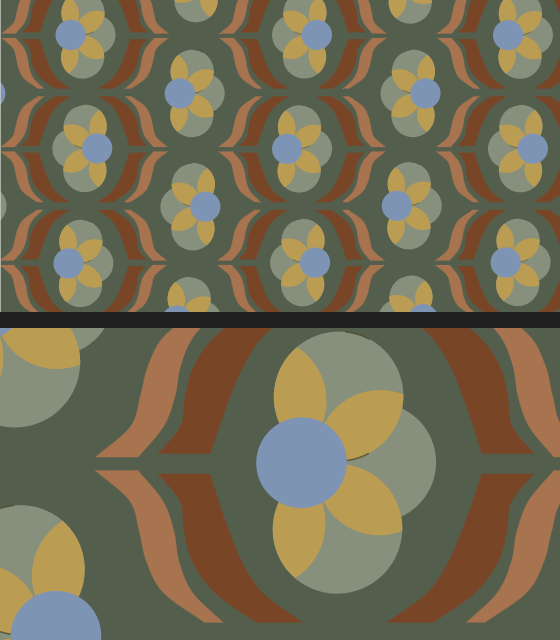
Top: the whole. Bottom: its middle third, enlarged.
Give the GLSL for this pattern, as a Shadertoy shader.

```glsl
// Retro floral wallpaper: two-tone ogee ribbons mirrored about a lattice, with
// petalled medallions in staggered columns that face alternately left and right.
// Ribbons are folded spline edges; medallions are unions and overlaps of circles.

const float CANVAS_WIDTH = 768.0;            // design units across the canvas
const vec2  LATTICE = vec2(298.8, 155.7);    // one full ogee
const vec2  ORIGIN = vec2(117.0, 49.0);      // first ogee centre, from the top left
const float SHEAR = 0.008;                   // slight leftward drift down the cloth
const float JITTER = 1.5;                    // placement error of each medallion
const float EDGE_STRIP = 0.9;                // pale selvage at the left

const float KNOT_START = 3.0;
const float KNOT_STEP = 14.0;
const float RIBBON_END = 72.6;

const vec3 GREEN  = vec3(0.33, 0.37, 0.30);
const vec3 SAGE   = vec3(0.53, 0.56, 0.49);
const vec3 BROWN  = vec3(0.47, 0.27, 0.15);
const vec3 OCHRE  = vec3(0.73, 0.61, 0.32);
const vec3 CLAY   = vec3(0.66, 0.45, 0.31);
const vec3 BLUE   = vec3(0.49, 0.58, 0.71);
const vec3 PALE   = vec3(0.85, 0.86, 0.83);
const vec3 SHADOW = vec3(0.30, 0.29, 0.18);

// Ribbon edges by height: clay outer, clay inner, brown outer, brown inner
const vec4 EDGES[6] = vec4[6](
    vec4(114.7, 95.0, 87.5, 62.5),
    vec4(98.8, 83.5, 76.0, 58.0),
    vec4(94.3, 78.3, 73.8, 53.0),
    vec4(90.8, 75.8, 69.8, 47.0),
    vec4(83.0, 69.5, 59.5, 37.5),
    vec4(63.5, 55.0, 40.0, 18.5));

vec2 hash22(vec2 p) {
    vec3 h = fract(vec3(p.xyx) * vec3(0.1031, 0.1030, 0.0973));
    h += dot(h, h.yzx + 33.33);
    return fract((h.xx + h.yz) * h.zy);
}

float circle(vec2 p, vec2 centre, float radius) {
    return length(p - centre) - radius;
}

float cover(float d, float pixel) {
    return clamp(0.5 - d / pixel, 0.0, 1.0);
}

// Catmull-Rom spline through the edge knots
vec4 ribbonEdges(float height) {
    float t = clamp((height - KNOT_START) / KNOT_STEP, 0.0, 4.999);
    int i = int(t);
    float f = t - float(i);
    vec4 b = EDGES[i], c = EDGES[i + 1];
    vec4 a = i > 0 ? EDGES[i - 1] : 2.0 * b - c;
    vec4 d = i < 4 ? EDGES[i + 2] : 2.0 * c - b;
    return b + 0.5 * f * (c - a + f * (2.0 * a - 5.0 * b + 4.0 * c - d
             + f * (3.0 * (b - c) + d - a)));
}

vec3 drawRibbons(vec3 colour, vec2 p) {
    vec2 q = abs(p - LATTICE * round(p / LATTICE));
    vec4 e = ribbonEdges(q.y);
    float clay = max(max(q.x - e.x, e.y - q.x), max(3.0 - q.y, q.y - RIBBON_END));
    float brown = max(max(q.x - e.z, e.w - q.x), max(4.6 - q.y, q.y - RIBBON_END));
    colour = mix(colour, CLAY, cover(clay, max(fwidth(clay), 1e-4)));
    return mix(colour, BROWN, cover(brown, max(fwidth(brown), 1e-4)));
}

vec3 drawMedallion(vec3 colour, vec2 p, float pixel) {
    // Staggered cell and facing
    float column = round(2.0 * p.x / LATTICE.x);
    float stagger = 0.5 * mod(column, 2.0);
    float row = round(p.y / LATTICE.y - stagger);
    vec2 centre = LATTICE * vec2(0.5 * column, row + stagger);
    float facing = 1.0 - 2.0 * mod(row + floor(0.5 * column), 2.0);
    vec2 q = p - centre - JITTER * (2.0 * hash22(vec2(column, row) + 7.0) - 1.0);
    q.x = q.x * facing + 2.2;
    vec2 m = vec2(q.x, abs(q.y));

    // Sage body
    float lobe = circle(m, vec2(0.0, 30.3), 29.6);
    float side = circle(m, vec2(17.5, 0.0), 27.3);
    colour = mix(colour, SAGE, cover(min(lobe, side), pixel));

    // Petals where circles overlap the upper and lower lobes
    float outer = circle(m, vec2(-34.7, 28.0), 29.2);
    float inner = circle(m, vec2(19.0, 4.5), 28.7);
    colour = mix(colour, OCHRE, cover(max(lobe, min(outer, inner)), pixel));

    // Fine crease below one petal, then the round heart
    float crease = max(abs(lobe) - 0.35, max(abs(q.x - 8.5) - 5.5, q.y));
    colour = mix(colour, SHADOW, 0.8 * cover(crease, pixel));
    return mix(colour, BLUE, cover(circle(m, vec2(-16.7, 0.0), 20.7), pixel));
}

void mainImage(out vec4 fragColor, in vec2 fragCoord) {
    float pixel = CANVAS_WIDTH / iResolution.x;
    vec2 canvas = vec2(fragCoord.x, iResolution.y - fragCoord.y) * pixel;
    vec2 p = canvas - ORIGIN;
    p.x += SHEAR * canvas.y;

    vec3 colour = drawRibbons(GREEN, p);
    colour = drawMedallion(colour, p, pixel);
    colour = mix(colour, PALE, cover(canvas.x - EDGE_STRIP, pixel));
    fragColor = vec4(colour, 1.0);
}
```
